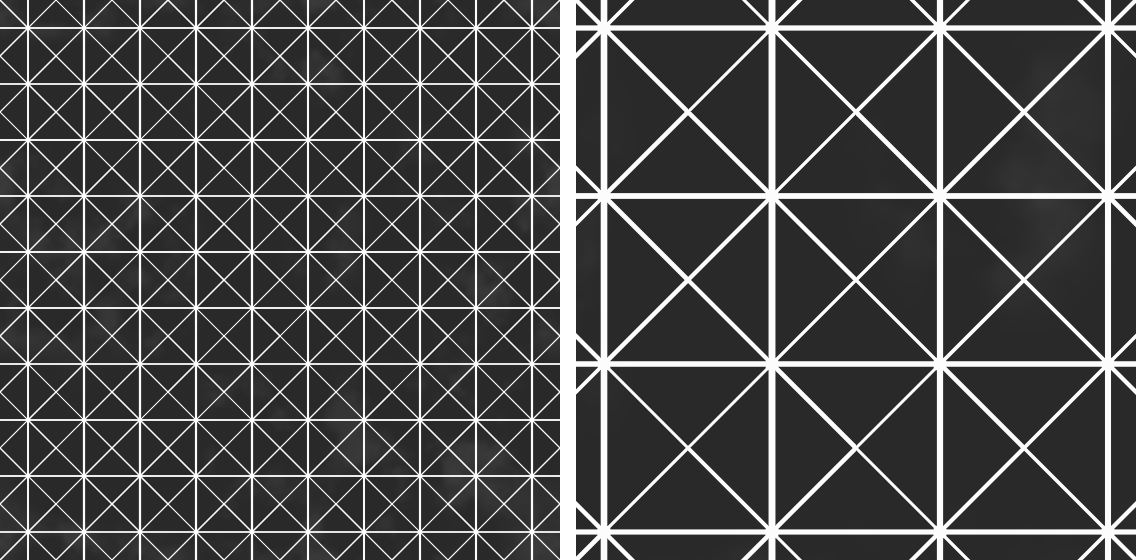
Left: the whole. Right: its middle third, enlarged.
Give the GLSL for this pattern, as a three.js fragment shader.

```glsl
// White square grid with crossed diagonals on faintly smudged charcoal, ten cells each way.
varying vec2 vUv;

float hash(vec2 p) {
  return fract(sin(dot(p, vec2(127.1, 311.7))) * 43758.5453);
}

// Value noise that wraps after a whole number of lattice cells
float wrapNoise(vec2 uv, float period) {
  vec2 p = uv * period;
  vec2 i = floor(p);
  vec2 f = fract(p);
  f = f * f * (3.0 - 2.0 * f);
  vec2 a = mod(i, period);
  vec2 b = mod(i + 1.0, period);
  vec2 seed = vec2(period);
  return mix(mix(hash(a + seed), hash(vec2(b.x, a.y) + seed), f.x),
             mix(hash(vec2(a.x, b.y) + seed), hash(b + seed), f.x), f.y);
}

float wrapFbm(vec2 uv, float period) {
  float sum = 0.0;
  float weight = 0.53;
  for (int i = 0; i < 4; i++) {
    sum += weight * wrapNoise(uv, period);
    period *= 2.0;
    weight *= 0.5;
  }
  return sum;
}

// Coverage of a stroke, given the distance to its middle
float stroke(float dist, float halfWidth, float blur) {
  return 1.0 - smoothstep(halfWidth - blur, halfWidth + blur, dist);
}

void main() {
  const float cells = 10.0;
  vec2 grid = vUv * cells;
  float blur = 0.6 * fwidth(grid.x);

  // Each cell is centred on a whole number, with grid lines halfway between
  vec2 cell = mod(floor(grid + 0.5), cells);
  vec2 p = fract(grid + 0.5) - 0.5;
  vec2 toLine = 0.5 - abs(p);
  vec2 lineId = mod(floor(grid), cells);

  // Grid lines, the verticals slightly heavier
  float vertical = stroke(toLine.x, 0.017 + 0.004 * hash(vec2(lineId.x, 31.0)), blur);
  float horizontal = stroke(toLine.y, 0.015 + 0.002 * hash(vec2(lineId.y, 57.0)), blur);

  // Diagonal arms, each with its own weight
  float arm = hash(cell + 13.0 * step(0.0, p) + 5.0);
  float diagonal = stroke(abs(toLine.x - toLine.y) * 0.7071, mix(0.009, 0.0145, arm), blur);

  // Small knot where the lines meet
  float knot = stroke(length(toLine), 0.043, blur);
  float ink = max(max(vertical, horizontal), max(diagonal, knot));

  // Cloudy chalk smudges in scattered patches
  float patches = smoothstep(0.4, 0.75, wrapNoise(vUv, 7.0));
  float smudge = patches * smoothstep(0.42, 0.8, wrapFbm(vUv, 16.0));
  float ground = 0.161 + 0.065 * smudge;

  gl_FragColor = vec4(vec3(mix(ground, 0.99, ink)), 1.0);
}
```
